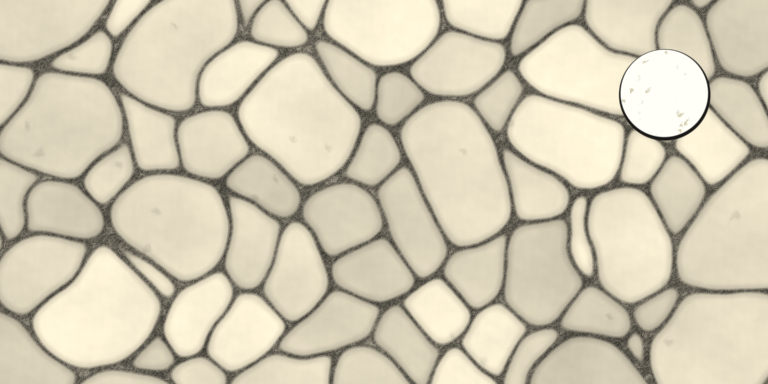
Give the GLSL for this texture, as a Shadertoy shader.

```glsl
// Cobbled paving: rounded cream stones of mixed size in dark gravel joints, with one pale disc.
// Stones are weighted cellular noise grown from short random segments; a smooth minimum
// over the edge distances rounds their corners. Layered sines add bends and mottling.

#define DENSITY 5.5                       // stone cells per canvas height
#define JITTER 0.62                       // scatter of stones in their cells
#define STRETCH 0.40                      // longest half length of a stone core
#define SIZE_VARIETY 0.75                 // extra reach of the largest stones
#define GAP 0.018                         // half width of a joint, in cells
#define ROUNDING 0.045                    // corner softness, in cells
#define GRAVEL_SCALE 120.0                // gravel grains per canvas height
#define CREAM vec3(1.0, 0.960, 0.850)     // tint of every tone
#define DISC_CENTER vec2(1.73, 0.757)
#define DISC_RADIUS 0.114

vec2 hash2(vec2 p) {
    vec3 q = fract(p.xyx * vec3(0.1031, 0.1030, 0.0973));
    q += dot(q, q.yzx + 33.33);
    return fract((q.xx + q.yz) * q.zy);
}

mat2 rotation(float a) {
    return mat2(cos(a), sin(a), -sin(a), cos(a));
}

// Layered sines, roughly -1 to 1
float mottle(vec2 p) {
    float sum = 0.0, amplitude = 0.5;
    for (int i = 0; i < 5; i++) {
        p = rotation(1.1) * p * 1.9 + 1.7;
        sum += amplitude * sin(p.x + 1.4 * sin(p.y));
        amplitude *= 0.62;
    }
    return sum;
}

// Cellular noise: distance to the nearest point, and its random id
vec2 cellular(vec2 p) {
    vec2 base = floor(p), best = vec2(9.0, 0.0);
    for (int y = -1; y <= 1; y++)
    for (int x = -1; x <= 1; x++) {
        vec2 cell = base + vec2(x, y);
        float d = length(cell + hash2(cell + 31.0) - p);
        if (d < best.x) best = vec2(d, hash2(cell * 1.7 + 91.0).x);
    }
    return best;
}

// Nearest point on a stone's core segment (xy) and the stone's weight (z)
vec3 stoneCore(vec2 cell, vec2 p) {
    vec2 place = hash2(cell + 7.0), pose = hash2(cell + 57.0);
    vec2 center = cell + 0.5 + JITTER * (place - 0.5);
    float angle = 6.2832 * pose.x;
    vec2 axis = vec2(cos(angle), sin(angle)) * STRETCH * (0.1 + 0.9 * pose.y);
    float along = clamp(dot(p - center, axis) / dot(axis, axis), -1.0, 1.0);
    float size = hash2(cell + 113.0).x;
    return vec3(center + axis * along, SIZE_VARIETY * size * size * size);
}

// Power distance to a core
float reach(vec3 core, vec2 p) {
    vec2 d = p - core.xy;
    return dot(d, d) - core.z;
}

// Rounded distance to the edge of the stone at p; also gives the stone's cell
float stoneEdge(vec2 p, out vec2 stone) {
    vec2 base = floor(p);
    vec3 core = vec3(0.0);
    float nearest = 99.0;
    for (int y = -2; y <= 2; y++)
    for (int x = -2; x <= 2; x++) {
        vec2 cell = base + vec2(x, y);
        vec3 c = stoneCore(cell, p);
        float d = reach(c, p);
        if (d < nearest) { nearest = d; core = c; stone = cell; }
    }
    float softness = ROUNDING + 0.06 * core.z, sum = 0.0;
    for (int y = -2; y <= 2; y++)
    for (int x = -2; x <= 2; x++) {
        vec2 cell = base + vec2(x, y);
        if (cell == stone) continue;
        vec3 c = stoneCore(cell, p);
        float edge = (reach(c, p) - nearest) / (2.0 * max(length(c.xy - core.xy), 0.05));
        sum += exp(-edge / softness);
    }
    return -softness * log(sum + 1e-6);
}

void mainImage(out vec4 fragColor, in vec2 fragCoord) {
    vec2 p = fragCoord / iResolution.y;
    float pixel = 1.0 / iResolution.y;

    // Bend and turn the stone grid
    vec2 bent = p + 0.012 * sin(p.yx * 8.0 + vec2(1.0, 4.0)) + 0.002 * sin(p.yx * 41.0);
    vec2 q = rotation(0.6) * bent * DENSITY + 3.0;
    vec2 stone;
    float edge = stoneEdge(q, stone) + 0.007 * mottle(p * 14.0);

    // Stone face: own tone, slight slope, soft ridges, sparse stains, shaded rim
    vec2 look = hash2(stone + 211.0);
    float face = mix(0.83, 0.925, min(look.x / 0.7, 1.0)) + 0.065 * smoothstep(0.66, 0.74, look.x);
    float slope = 6.2832 * look.y;
    vec2 local = rotation(slope) * (q - stone - 0.5);
    face += 0.025 * local.x + 0.012 * sin(local.y * 5.0 + mottle(p * 4.0));
    face += 0.016 * mottle(p * 9.0) + 0.009 * mottle(p * 50.0);
    vec2 stain = cellular(p * 9.0 + 0.1 * mottle(p * 25.0));
    face -= 0.07 * step(0.86, stain.y) * (1.0 - smoothstep(0.03, 0.16, stain.x));
    face *= mix(0.86, 1.0, smoothstep(GAP, GAP + 0.12, edge));

    // Gravel joint, with paler grit where it widens
    float grit = mottle(p * 55.0);
    float joint = 0.29 + 0.19 * cellular(p * GRAVEL_SCALE + grit).x + 0.05 * grit + 0.05 * mottle(p * 7.0);
    joint += 0.13 * smoothstep(0.2, 0.9, mottle(p * 31.0)) * smoothstep(0.0, -0.03, edge - 0.005);
    float tone = mix(joint, face, smoothstep(GAP - 0.022, GAP + 0.034, edge));
    vec3 color = CREAM * tone;

    // Pale stained disc over its dark, slightly dropped rim
    vec2 fromDisc = p - DISC_CENTER;
    float rim = length(fromDisc + vec2(-0.001, 0.004)) - DISC_RADIUS - 0.005;
    float disc = length(fromDisc) - DISC_RADIUS;
    vec2 speck = cellular(p * 55.0 + 0.4 * mottle(p * 40.0));
    float tarnish = step(0.65, speck.y) * (1.0 - smoothstep(0.05, 0.45, speck.x));
    tarnish *= smoothstep(-0.3, 0.5, mottle(p * 12.0));
    vec3 white = vec3(1.0, 1.0, 0.97) - vec3(0.16, 0.19, 0.27) * tarnish;
    color = mix(color, CREAM * 0.1, 1.0 - smoothstep(-pixel, pixel, rim));
    color = mix(color, white, 1.0 - smoothstep(-pixel, pixel, disc));

    fragColor = vec4(clamp(color, 0.0, 1.0), 1.0);
}
```
